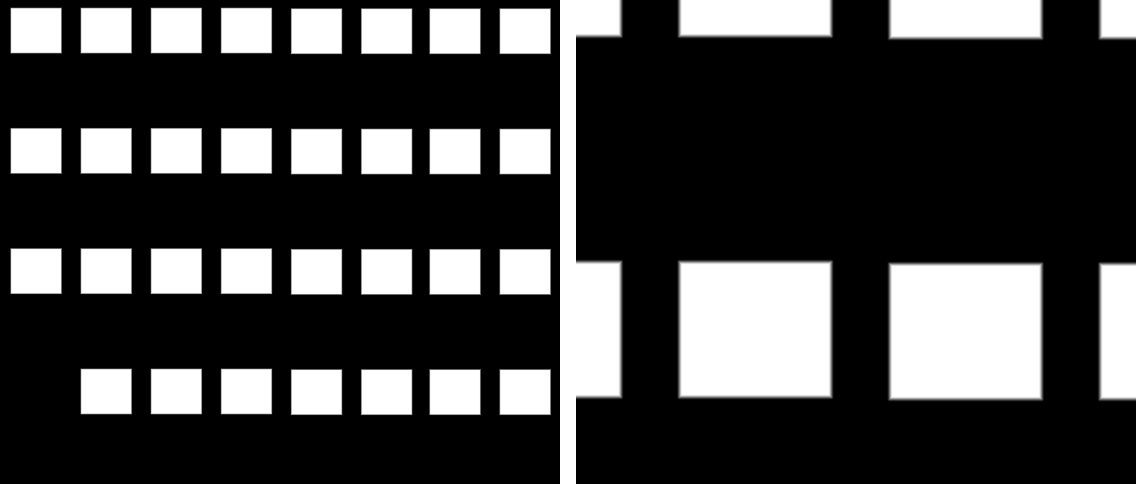
Left, the full canvas; right, a detail of the centre.
This pattern is drawn by a WebGL 2 fragment shader. Its source:

```glsl
#version 300 es
precision highp float;
// Grid of white blocks on black, 8 across and 4 down, with one corner block missing.

// Lengths are fractions of the canvas width, measured from the top left.
#define ASPECT 0.8633
#define GRID vec2(8.0, 4.0)
#define FIRST_CENTER vec2(0.0645, 0.0545)
#define PITCH vec2(0.1252, 0.2146)
#define HALF_SIZE vec2(0.0452, 0.0402)
#define COLUMN_SLIP 0.0031
#define ROW_DROP 0.0012
#define EDGE_SOFTNESS 0.0018

uniform vec2 u_resolution;
out vec4 fragColor;

const vec3 BACKGROUND = vec3(0.0);
const vec3 BLOCK = vec3(1.0);

float boxDistance(vec2 p, vec2 halfSize) {
    vec2 d = abs(p) - halfSize;
    return length(max(d, 0.0)) + min(max(d.x, d.y), 0.0);
}

// Block centre, with the small misalignments of the right-hand columns.
vec2 blockCenter(vec2 cell) {
    vec2 center = FIRST_CENTER + cell * PITCH;
    center.x -= COLUMN_SLIP * step(5.5, cell.x);
    center.y += ROW_DROP * step(3.5, cell.x);
    return center;
}

void main() {
    vec2 uv = gl_FragCoord.xy / u_resolution;
    vec2 p = vec2(uv.x, (1.0 - uv.y) * ASPECT);

    // Nearest cell of the grid.
    vec2 cell = clamp(floor((p - FIRST_CENTER) / PITCH + 0.5), vec2(0.0), GRID - 1.0);
    float d = boxDistance(p - blockCenter(cell), HALF_SIZE);

    // Soft edge, never thinner than one pixel.
    float edge = max(EDGE_SOFTNESS, 0.75 / u_resolution.x);
    float coverage = 1.0 - smoothstep(-edge, edge, d);

    // The first block of the bottom row is absent.
    bool missing = cell.x < 0.5 && cell.y > GRID.y - 1.5;
    coverage *= missing ? 0.0 : 1.0;

    fragColor = vec4(mix(BACKGROUND, BLOCK, coverage), 1.0);
}
```
